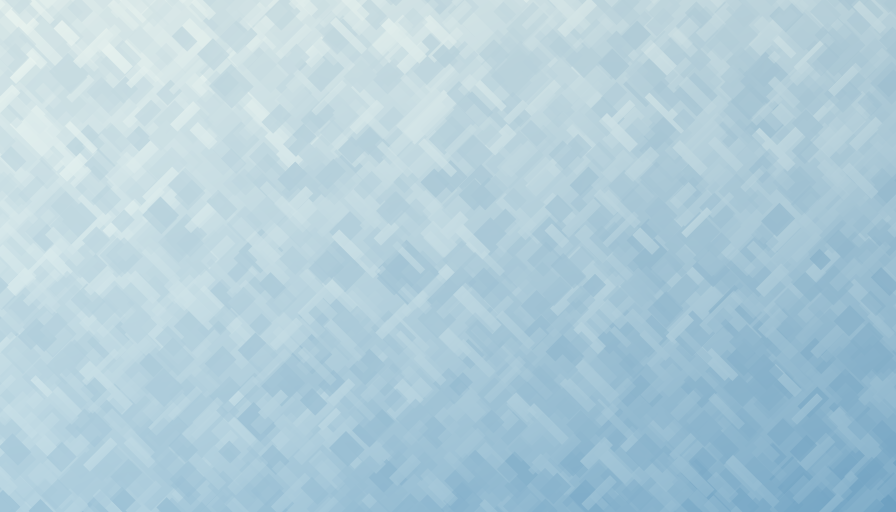
Give the GLSL for this background, as a Shadertoy shader.

```glsl
// Pale blue diagonal gradient covered by a mosaic of translucent rectangles.
// Several grids, turned by 45 degrees, each scatter one random block or bar per
// cell; their blended tones shift the position on the colour ramp.

vec4 hash4(vec2 p) {
    vec4 q = fract(p.xyxy * vec4(.1031, .1030, .0973, .1099));
    q += dot(q, q.wzxy + 33.33);
    return fract((q.xxyz + q.yzzw) * q.zywx);
}

// Antialiased box; edge is the width of the soft border.
float boxCover(vec2 p, vec2 halfSize, float edge) {
    vec2 inside = clamp((halfSize - abs(p)) / edge + .5, 0., 1.);
    return inside.x * inside.y;
}

// Blends one grid of random rectangles over the given tone.
float addRectangles(float tone, vec2 p, float cellSize, float seed) {
    p = p / cellSize + seed * vec2(.37, .61);
    float edge = 1. / (iResolution.y * cellSize);
    vec2 cell = floor(p);

    for (int j = -1; j <= 1; j++)
    for (int i = -1; i <= 1; i++) {
        vec2 id = cell + vec2(i, j);
        vec4 place = hash4(id + seed * 17. + 40.);
        vec4 look = hash4(id + seed * 29. + 150.);

        // Bars are long and mostly light, blocks are squarer and mostly dark.
        bool isBar = look.x < .5;
        vec2 halfSize = isBar
            ? vec2(mix(.11, .22, place.x), mix(.4, .8, place.y))
            : mix(vec2(.24), vec2(.48), place.xy);
        if (look.y < .5) halfSize = halfSize.yx;
        float level = (isBar ? .7 : -.75) + (look.z - .5) * 1.1;

        vec2 q = p - id - .5 - (place.zw - .5) * .5;
        float alpha = mix(.3, .9, look.w) * (1. + .1 * q.y / halfSize.y);
        tone = mix(tone, level, alpha * boxCover(q, halfSize, edge));
    }
    return tone;
}

void mainImage(out vec4 fragColor, in vec2 fragCoord) {
    vec2 uv = fragCoord / iResolution.xy;
    vec2 p = fragCoord / iResolution.y;
    vec2 diagonal = vec2(p.x + p.y, p.y - p.x) * .7071;

    // Layers run from large to small.
    float tone = 0.;
    for (int layer = 0; layer < 4; layer++) {
        float k = float(layer);
        tone = addRectangles(tone, diagonal, .1 * pow(.83, k), k + 1.);
    }

    // Light upper left to deeper blue lower right, levelling off at the light end.
    float depth = .5 * (uv.x + 1. - uv.y);
    depth = sqrt(depth * depth + .08) - .1 - .125 * tone;
    vec3 color = vec3(.925, .97, .957) - vec3(.46, .325, .2) * depth;

    // Slightly cooler towards the bottom.
    color += vec3(-.012, 0., .01) * (1. - 2. * uv.y);
    fragColor = vec4(color, 1.);
}
```
